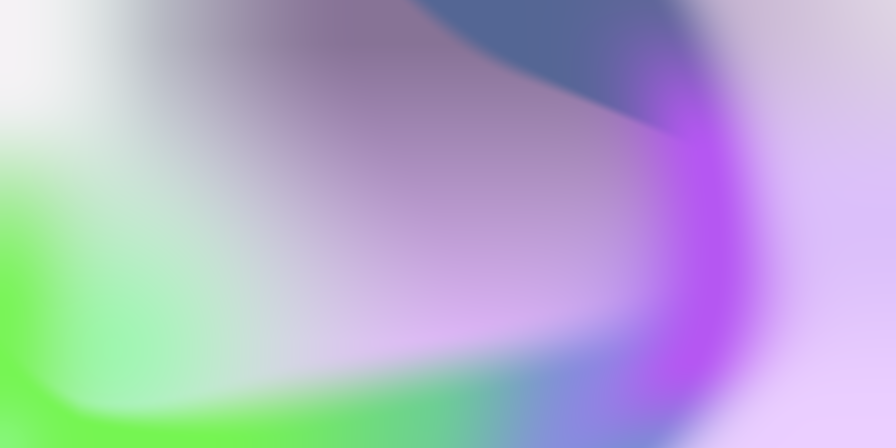
This background is drawn by a Shadertoy shader. Its source:

```glsl
// Soft blurred gradient: plum and lilac haze inside a violet arc, with a green glow at the lower left.

#define RING_BULGE 1.60   // furthest reach of the arc to the right
#define RING_MID 0.42     // height of that furthest point
#define RING_INNER 0.15   // softness towards the haze
#define RING_OUTER 0.11   // softness towards the pale side
#define BAND_SLOPE 0.218  // rise of the green band along the bottom

const vec3 PLUM   = vec3(0.53, 0.45, 0.59);
const vec3 LILAC  = vec3(0.87, 0.71, 0.97);
const vec3 MIST   = vec3(0.83, 0.89, 0.87);
const vec3 WHITE  = vec3(0.96, 0.95, 0.96);
const vec3 MINT   = vec3(0.62, 0.97, 0.70);
const vec3 GREEN  = vec3(0.46, 0.96, 0.32);
const vec3 TEAL   = vec3(0.42, 0.80, 0.60);
const vec3 BLUE   = vec3(0.48, 0.56, 0.83);
const vec3 SLATE  = vec3(0.33, 0.40, 0.58);
const vec3 VIOLET = vec3(0.71, 0.34, 0.95);

// Smooth ramp from 0 at a to 1 at b; a may exceed b.
float ramp(float a, float b, float x) {
    float t = clamp((x - a) / (b - a), 0.0, 1.0);
    return t * t * (3.0 - 2.0 * t);
}

float bell(float x, float width) {
    float t = x / width;
    return exp(-t * t);
}

// Plum above, lilac below, dissolving into mist on the left.
vec3 haze(vec2 p) {
    vec3 col = mix(PLUM, LILAC, clamp((0.90 - p.y) / 0.66, 0.0, 1.0));
    float shiftedX = p.x + 0.3 * ramp(0.25, 0.95, p.y);
    col = mix(col, MIST, ramp(1.10, 0.35, shiftedX));
    return mix(col, WHITE, ramp(0.38, 0.02, p.x) * ramp(0.50, 0.85, p.y));
}

// Mint pool and the green glow along the left side.
vec3 addLeftGlow(vec3 col, vec2 p) {
    vec2 fromPool = (p - vec2(0.25, 0.22)) / vec2(0.25, 0.27);
    col = mix(col, MINT, 0.92 * exp(-dot(fromPool, fromPool)));
    return mix(col, GREEN, 0.95 * bell(p.x, 0.16) * ramp(0.78, 0.30, p.y));
}

// Dark wedge under the top edge, with a crisp lower border.
vec3 addWedge(vec3 col, vec2 p) {
    float bend = max(1.17 - p.x, 0.0);
    float border = 0.69 + 0.42 * (1.52 - p.x) + bend * bend;
    float softness = mix(0.035, 0.014, ramp(0.95, 1.40, p.x));
    return mix(col, SLATE, ramp(-softness, softness, p.y - border));
}

// Band along the bottom, running from green through teal to blue.
vec3 addBand(vec3 col, vec2 p) {
    float top = 0.23 * exp(-p.x / 0.18) + BAND_SLOPE * max(p.x - 0.18, 0.0);
    float softness = mix(0.03, 0.085, ramp(0.20, 0.70, p.x));
    vec3 bandCol = mix(GREEN, TEAL, ramp(0.45, 1.10, p.x));
    bandCol = mix(bandCol, BLUE, ramp(0.95, 1.32, p.x));
    bandCol = mix(bandCol, MINT, 0.4 * bell(length(p), 0.10));
    return mix(col, bandCol, ramp(softness, -softness, p.y - top));
}

// Pale field to the right of the arc.
vec3 paleSide(vec2 p) {
    vec3 col = mix(vec3(0.92, 0.81, 1.0), vec3(0.86, 0.75, 0.98), ramp(0.05, 0.50, p.y));
    col = mix(col, vec3(0.79, 0.72, 0.83), ramp(0.55, 1.0, p.y));
    return mix(col, WHITE, 0.6 * ramp(1.6, 2.1, p.x) * ramp(0.50, 1.1, p.y));
}

// Violet arc, fading into the scene on its left and the pale field on its right.
vec3 addArc(vec3 col, vec2 p) {
    float dy = p.y - RING_MID;
    float crest = RING_BULGE - (dy > 0.0 ? 0.45 : 1.0) * dy * dy;
    float d = p.x - crest;
    vec3 arcCol = mix(VIOLET, SLATE + vec3(0.04, 0.0, 0.02), ramp(0.65, 1.02, p.y));
    arcCol = mix(arcCol, BLUE, ramp(0.20, -0.04, p.y));
    if (d > 0.0) {
        float width = RING_OUTER + 0.03 * bell(p.y - 0.25, 0.2);
        return mix(paleSide(p), arcCol, bell(d, width));
    }
    // A cool fringe lies just inside the lower half.
    vec3 fringe = vec3(0.62, 0.54, 0.95);
    col = mix(col, fringe, 0.65 * bell(d, 0.27) * ramp(0.65, 0.25, p.y));
    return mix(col, arcCol, bell(d, RING_INNER));
}

void mainImage(out vec4 fragColor, in vec2 fragCoord) {
    vec2 p = fragCoord / iResolution.xy * vec2(2.0, 1.0);
    vec3 col = haze(p);
    col = addLeftGlow(col, p);
    col = addWedge(col, p);
    col = addBand(col, p);
    col = addArc(col, p);
    fragColor = vec4(col, 1.0);
}
```
